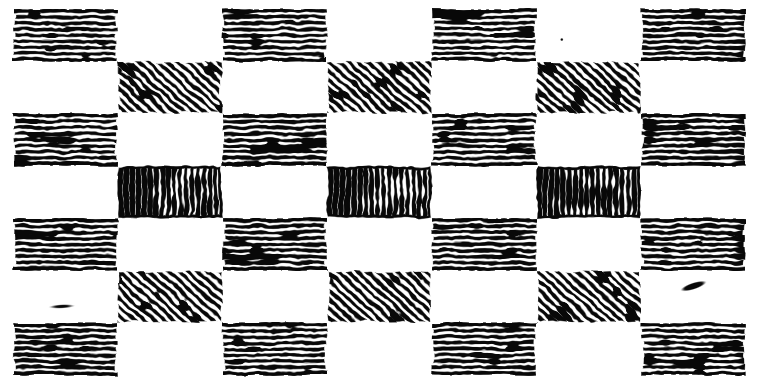
Give the GLSL for this pattern, as a WebGL 2 fragment shader.

```glsl
#version 300 es
precision highp float;

uniform vec2 u_resolution;
out vec4 outColor;

const vec3 PAPER = vec3(1.0);
const vec3 INK = vec3(0.03);
const vec2 GRID_ORIGIN = vec2(0.034, 0.023);
const vec2 CELL = vec2(0.2725, 0.1362);
const float GRID_COUNT = 7.0;

float hash(vec2 p) {
    vec3 q = fract(vec3(p.xyx) * 0.1031);
    q += dot(q, q.yzx + 33.33);
    return fract((q.x + q.y) * q.z);
}

float noise(vec2 p) {
    vec2 i = floor(p);
    vec2 f = fract(p);
    f = f * f * (3.0 - 2.0 * f);
    float low = mix(hash(i), hash(i + vec2(1.0, 0.0)), f.x);
    float high = mix(hash(i + vec2(0.0, 1.0)), hash(i + 1.0), f.x);
    return mix(low, high, f.y);
}

vec2 wobble(vec2 p, float frequency, float amount) {
    vec2 q = p * frequency;
    return (vec2(noise(q), noise(q + 47.3)) - 0.5) * amount;
}

float box(vec2 p, vec2 size) {
    vec2 d = abs(p - 0.5 * size) - 0.5 * size;
    return max(d.x, d.y);
}

float stripes(float t, float period, float halfWidth) {
    return abs(fract(t / period + 0.5) - 0.5) * period - halfWidth;
}

// Uneven line weight with occasional blots
float inkSpread(vec2 p, vec2 grain) {
    float fine = 0.0026 * (noise(p * grain) - 0.5);
    return fine + 0.006 * smoothstep(0.70, 0.92, noise(p * grain * 0.45 + 19.0));
}

// Horizontal ruling; the outermost lines and last column are heavier
float ruledCell(vec2 local, vec2 p, vec2 id) {
    float margin = 0.0045;
    float period = (CELL.y - 2.0 * margin) / 8.0;
    float t = local.y - margin;
    float line = floor(t / period + 0.5);
    float edge = step(7.5, line) + step(line, 0.5);
    float blot = smoothstep(CELL.x - 0.035, CELL.x, local.x) * step(GRID_COUNT - 1.5, id.x);
    float halfWidth = 0.0041 + 0.0008 * hash(id + 5.0) + 0.0006 * edge;
    halfWidth += inkSpread(p, vec2(50.0, 120.0)) + 0.006 * blot * noise(p * 30.0);
    float ragged = 0.007 * hash(vec2(line, id.x + 9.0 * id.y)) * (1.0 - edge);
    return max(stripes(t, period, halfWidth), box(local, CELL) + ragged);
}

// Diagonal hatching falling to the right
float hatchedCell(vec2 local, vec2 p, vec2 id) {
    vec2 normal = normalize(vec2(1.0, 1.1));
    float period = 0.0172;
    float t = dot(local, normal) + 0.004 * hash(id);
    float line = floor(t / period + 0.5);
    float halfWidth = 0.0044 + inkSpread(p, vec2(65.0));
    float ragged = 0.006 * hash(vec2(line, id.x + 9.0 * id.y));
    return max(stripes(t, period, halfWidth), box(local, CELL) + ragged);
}

// Nearly solid block with broken vertical slits
float solidCell(vec2 local, vec2 p, vec2 id) {
    float open = smoothstep(0.08, 0.55, local.x / CELL.x + 0.2 * hash(id));
    float broken = noise(p * vec2(60.0, 38.0));
    float slit = stripes(local.x, 0.0155, 0.0058 * open * (broken - 0.18));
    float inner = box(local, CELL) + 0.009;
    float edge = box(local, CELL) + 0.003 * noise(p * 70.0);
    return max(edge, -max(slit, inner));
}

float speck(vec2 p, vec2 center, vec2 radius, float slope) {
    vec2 d = p - center;
    d.y -= slope * d.x;
    return (length(d / radius) - 1.0) * min(radius.x, radius.y);
}

float checkerInk(vec2 p) {
    vec2 warped = p + wobble(p, 28.0, 0.006) + wobble(p, 95.0, 0.003);
    vec2 grid = (warped - GRID_ORIGIN) / CELL;
    vec2 id = floor(grid);
    vec2 local = fract(grid) * CELL;
    vec2 parity = mod(id, 2.0);
    bool inside = all(greaterThanEqual(id, vec2(0.0))) && all(lessThan(id, vec2(GRID_COUNT)));
    if (!inside || parity.x != parity.y) return 1.0;
    if (parity.x < 0.5) return ruledCell(local, p, id);
    if (id.y == 3.0) return solidCell(local, p, id);
    return hatchedCell(local, p, id);
}

void main() {
    vec2 p = gl_FragCoord.xy / u_resolution * vec2(2.0, 1.0);
    float d = checkerInk(p);

    // Stray ink marks
    d = min(d, speck(p, vec2(0.161, 0.202), vec2(0.024, 0.004), 0.05));
    d = min(d, speck(p, vec2(1.806, 0.255), vec2(0.028, 0.008), 0.3));
    d = min(d, speck(p, vec2(1.463, 0.897), vec2(0.003), 0.0));

    float soft = 0.8 / u_resolution.y;
    float ink = 1.0 - smoothstep(-soft, soft, d);
    outColor = vec4(mix(PAPER, INK, ink), 1.0);
}
```
